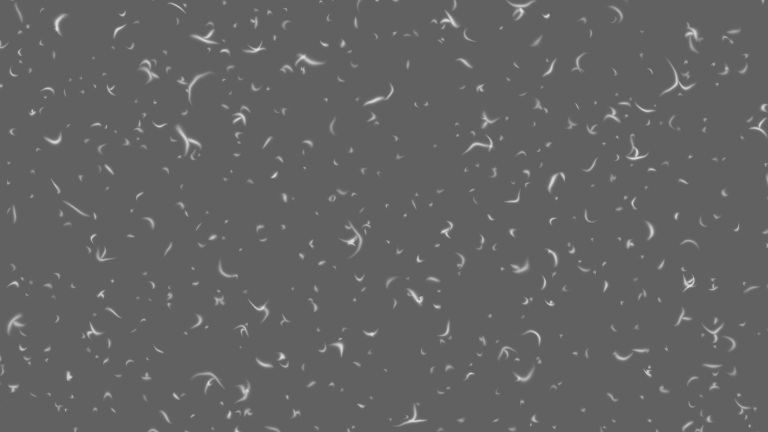
A Shadertoy shader for this texture:

```glsl
// Pale curved wisps and specks scattered over a flat grey ground.
// Three jittered cell grids hold bent, tapered strokes with soft sides;
// layered sines bend the plane a little and thin out some regions.

const float GROUND = 0.38;       // grey of the ground
const float MAX_GLOW = 0.46;     // brightest lift above the ground
const float WARP = 0.0022;       // strength of the irregular outlines
const float HALO = 0.22;         // share of the soft rim in a stroke
const float BEND = 0.85;         // largest sag of a stroke per half length
const float TWIST = 0.35;        // largest S-curve per half length
const float TAU = 6.2831853;

// Each layer: cell size, share of filled cells, chance of a side arm
const vec3 SPECK_GRID = vec3(0.054, 0.60, 0.0);
const vec3 WISP_GRID = vec3(0.076, 0.66, 0.14);
const vec3 CURL_GRID = vec3(0.165, 0.58, 0.40);

// Each layer: shortest and longest half length, half width, glow
const vec4 SPECK_SHAPE = vec4(0.0045, 0.0110, 0.0027, 0.27);
const vec4 WISP_SHAPE = vec4(0.0100, 0.0270, 0.0033, 0.40);
const vec4 CURL_SHAPE = vec4(0.0220, 0.0460, 0.0041, 0.46);

vec4 hash4(vec2 cell, float seed) {
    vec4 q = fract(vec4(cell.xyx, seed) * vec4(0.1031, 0.1030, 0.0973, 0.1099));
    q += dot(q, q.wzxy + 33.33);
    return fract((q.xxyz + q.yzzw) * q.zywx);
}

vec2 rotate(vec2 p, float angle) {
    float c = cos(angle), s = sin(angle);
    return vec2(c * p.x + s * p.y, c * p.y - s * p.x);
}

// Small wobble that makes the strokes uneven
vec2 warp(vec2 p) {
    return WARP * (sin(p.yx * 83.0 + vec2(0.4, 2.1))
                 + 0.5 * sin(p.yx * 171.0 + p.xy * 64.0));
}

// Slow variation of the number of strokes
float crowding(vec2 p) {
    return 1.0 + 0.14 * sin(p.x * 9.0 + 2.0 * sin(p.y * 5.0))
               + 0.14 * sin(p.y * 11.0 - p.x * 6.0 + 1.3);
}

// Bent stroke along x, pointed at both ends and thicker on one side
float stroke(vec2 p, float halfLength, float halfWidth, vec3 form) {
    float t = p.x / halfLength;
    float taper = max(0.0, 1.0 - t * t);
    float sag = BEND * form.x, twist = TWIST * form.y;
    float slope = 2.0 * sag * t + 3.0 * twist * t * t;
    float offset = p.y - halfLength * t * t * (sag + twist * t);
    float width = halfWidth * (0.65 + 0.35 * taper) * (1.0 + 0.4 * form.z * t);
    width = max(width, 0.7 / iResolution.y);
    float r = offset / (width * sqrt(1.0 + slope * slope));
    float profile = mix(exp(-1.3 * r * r), exp(-0.4 * r * r), HALO);
    return profile * taper;
}

// One grid of scattered strokes
float scatter(vec2 p, vec3 grid, vec4 shape, float seed) {
    vec2 home = floor(p / grid.x);
    float glow = 0.0;
    for (int j = -1; j <= 1; j++) {
        for (int i = -1; i <= 1; i++) {
            vec2 cell = home + vec2(i, j);
            vec4 place = hash4(cell, seed);
            vec4 form = hash4(cell, seed + 17.0);
            vec4 size = hash4(cell, seed + 41.0);
            vec2 center = (cell + place.xy) * grid.x;
            if (place.z > grid.y * crowding(center)) continue;

            vec2 q = rotate(p - center, TAU * place.w);
            float halfLength = mix(shape.x, shape.y, size.x * size.x);
            float halfWidth = shape.z * mix(0.75, 1.35, size.y);
            float light = shape.w * mix(0.55, 1.15, size.z);
            vec3 bends = form.xyz * 2.0 - 1.0;
            float mark = stroke(q, halfLength, halfWidth, bends);

            // Side arm that starts near the middle of the stroke
            if (size.w < grid.z) {
                float side = form.w < 0.5 ? 1.0 : -1.0;
                vec2 arm = rotate(q, side * mix(0.9, 1.7, form.w));
                arm.x -= 0.45 * halfLength;
                mark = max(mark, stroke(arm, 0.6 * halfLength, halfWidth, bends.yzx));
            }
            glow = max(glow, light * mark);
        }
    }
    return glow;
}

void mainImage(out vec4 fragColor, in vec2 fragCoord) {
    vec2 p = fragCoord / iResolution.y;
    p += warp(p);

    float glow = scatter(p, SPECK_GRID, SPECK_SHAPE, 3.0);
    glow += scatter(p + 5.3, WISP_GRID, WISP_SHAPE, 11.0);
    glow += scatter(p + 9.7, CURL_GRID, CURL_SHAPE, 29.0);

    fragColor = vec4(vec3(GROUND + min(glow, MAX_GLOW)), 1.0);
}
```
